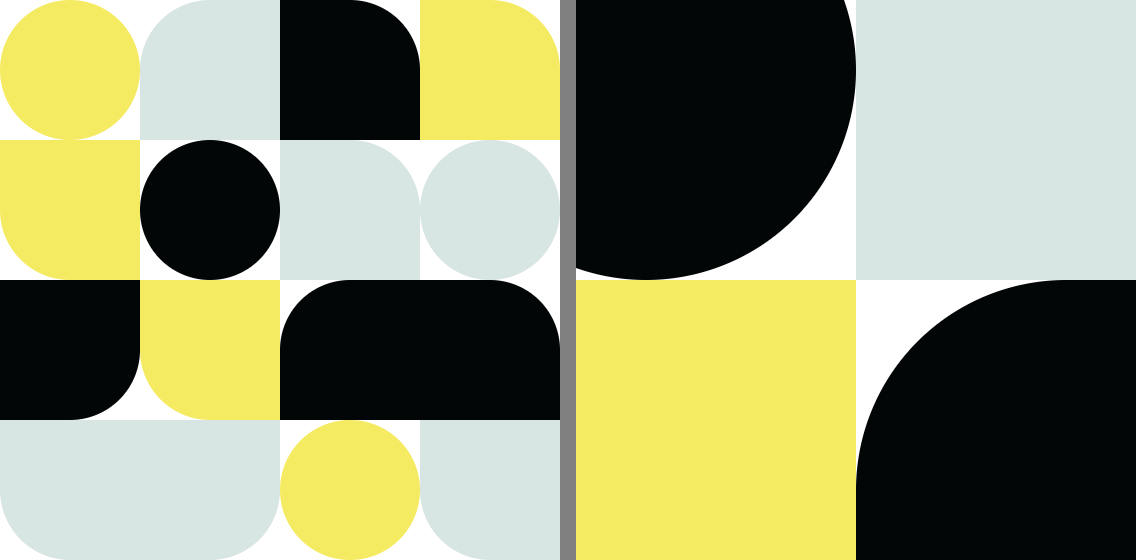
Left, the full canvas; right, a detail of the centre.
Reproduce this pattern procedurally as a three.js fragment shader.

```glsl
varying vec2 vUv;

// Value stored for a cell; each line of a grid is one row, bottom row first
float cellValue(mat4 grid, vec2 cell) {
  vec4 index = vec4(0.0, 1.0, 2.0, 3.0);
  vec4 row = grid * vec4(equal(index, vec4(cell.y)));
  return dot(row, vec4(equal(index, vec4(cell.x))));
}

// Signed distance in a -1..1 tile: 0 is a disc, 1 to 4 round one corner
// (lower left, lower right, upper left, upper right)
float tileDistance(vec2 p, float shape) {
  if (shape < 0.5) return length(p) - 1.0;
  float corner = shape - 1.0;
  vec2 direction = 2.0 * vec2(mod(corner, 2.0), floor(corner / 2.0)) - 1.0;
  return length(max(p * direction, 0.0)) - 1.0;
}

vec3 inkColour(float ink) {
  vec3 paleGrey = vec3(0.845, 0.898, 0.89);
  vec3 black = vec3(0.012, 0.025, 0.026);
  vec3 yellow = vec3(0.961, 0.922, 0.388);
  return ink < 0.5 ? paleGrey : ink < 1.5 ? black : yellow;
}

void main() {
  mat4 shapes = mat4(
    1, 2, 0, 1,
    2, 1, 3, 4,
    1, 0, 4, 0,
    0, 3, 4, 4);
  mat4 inks = mat4(
    0, 0, 2, 0,
    1, 2, 1, 1,
    2, 1, 0, 0,
    2, 0, 1, 2);

  // Four by four tiles
  vec2 grid = vUv * 4.0;
  vec2 cell = min(floor(grid), 3.0);
  vec2 p = 2.0 * (grid - cell) - 1.0;

  // Smoothed shape over white ground
  float d = tileDistance(p, cellValue(shapes, cell));
  float coverage = clamp(0.5 - d / (2.0 * fwidth(grid.x)), 0.0, 1.0);
  vec3 colour = mix(vec3(1.0), inkColour(cellValue(inks, cell)), coverage);
  gl_FragColor = vec4(colour, 1.0);
}
```
